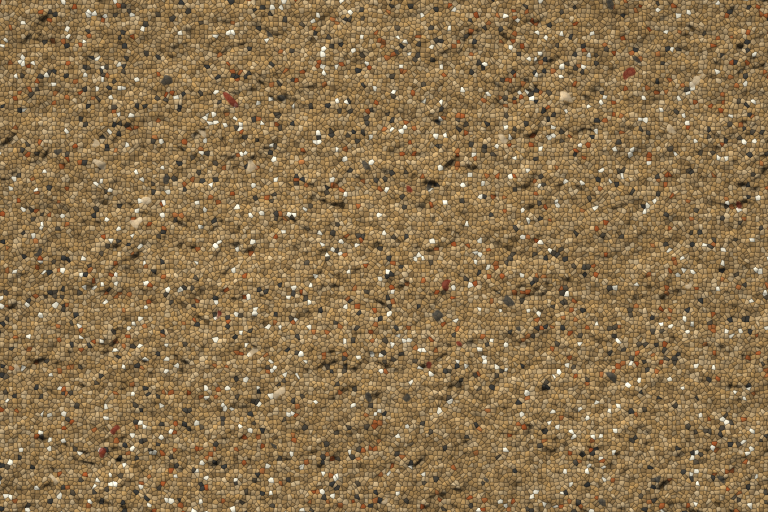
Reproduce this texture procedurally as a Shadertoy shader.

```glsl
// Coarse damp sand: cellular grains, each with its own mineral tint and dome,
// lie on a clumpy relief lit from above, so ledges cast short dark crevices.
// Sparse larger pebbles in slate, red and cream are scattered on top.

#define GRAINS 118.0        // grains per canvas height
#define PEBBLES 24.0        // pebble cells per canvas height
#define PEBBLE_SHARE 0.06   // share of pebble cells that are filled
#define GAP_SHADE 0.60      // brightness between grains
#define DOME 0.26           // light-to-dark range over one grain
#define RELIEF 1.0          // strength of the clump shading
#define CREVICE 0.66        // darkness of the crevices
#define SHADOW_REACH 0.009  // shadow length, in canvas heights
#define SAMPLES 2           // antialiasing samples per axis

const vec3 BROWN  = vec3(0.50, 0.40, 0.26);
const vec3 OCHRE  = vec3(0.67, 0.53, 0.325);
const vec3 PALE   = vec3(0.75, 0.66, 0.51);
const vec3 SLATE  = vec3(0.21, 0.21, 0.20);
const vec3 RUST   = vec3(0.58, 0.30, 0.15);
const vec3 RED    = vec3(0.42, 0.16, 0.12);
const vec3 CREAM  = vec3(0.78, 0.70, 0.57);
const vec3 GLINT  = vec3(0.90, 0.87, 0.78);

struct Cell {
    float nearest;   // distance to the closest centre
    float second;    // distance to the next centre
    vec2 offset;     // position relative to the closest centre
    vec2 id;
};

vec3 hash3(vec2 p) {
    vec3 q = fract(p.xyx * vec3(0.1031, 0.1030, 0.0973));
    q += dot(q, q.yxz + 33.33);
    return fract((q.xxy + q.yzz) * q.zyx);
}

Cell cellular(vec2 p) {
    vec2 base = floor(p);
    Cell c = Cell(9.0, 9.0, vec2(0.0), base);
    for (int y = -1; y <= 1; y++)
    for (int x = -1; x <= 1; x++) {
        vec2 id = base + vec2(x, y);
        vec2 offset = p - id - 0.1 - 0.8 * hash3(id + 57.0).xy;
        float d = length(offset);
        if (d < c.nearest) {
            c = Cell(d, c.nearest, offset, id);
        } else {
            c.second = min(c.second, d);
        }
    }
    return c;
}

// Layered sines that bend straight cell borders
vec2 bend(vec2 p) {
    return sin(p.yx * 31.0 + vec2(0.0, 2.0)) * 0.010
         + sin(p.yx * 83.0 + p * 47.0) * 0.004;
}

// Clumps of three sizes, wider than tall
float relief(vec2 p) {
    vec2 q = (p + bend(p)) * vec2(0.75, 1.0);
    float height = 0.0, weight = 0.45, scale = 10.0;
    for (int i = 0; i < 3; i++) {
        height -= weight * cellular(q * scale + 13.7 * float(i)).nearest;
        q = mat2(0.96, 0.28, -0.28, 0.96) * q;
        scale *= 2.3;
        weight *= 0.72;
    }
    return height;
}

vec3 grainColor(vec2 p) {
    Cell c = cellular(p * GRAINS);
    vec3 pick = hash3(c.id);
    vec3 color = mix(BROWN, mix(OCHRE, PALE, pow(pick.y, 1.5)), sqrt(pick.x));

    // Rare minerals
    float kind = pick.z;
    if (kind < 0.035) color = mix(SLATE, BROWN, 0.4 * pick.x);
    else if (kind < 0.060) color = mix(RUST, OCHRE, 0.5 * pick.x);
    else if (kind > 0.975) color = GLINT;

    // Rounded top and shaded gaps
    float top = smoothstep(0.0, 0.3, c.second - c.nearest);
    float dome = 1.0 + DOME * dot(c.offset, vec2(-0.4, 0.9));
    return color * dome * mix(GAP_SHADE, 1.0, top);
}

vec3 addPebbles(vec3 color, vec2 p) {
    Cell c = cellular((p + 0.5 * bend(p * 3.0)) * PEBBLES + 200.0);
    vec3 pick = hash3(c.id + 311.0);
    float radius = mix(0.14, 0.30, pick.y * pick.y) * step(pick.x, PEBBLE_SHARE);
    vec3 stone = pick.z < 0.5 ? SLATE : pick.z < 0.75 ? RED : CREAM;
    stone *= 1.0 + 0.9 * dot(c.offset, vec2(-0.4, 0.9));
    float cover = 1.0 - smoothstep(radius - 0.06, radius + 0.03, c.nearest);
    return mix(color, mix(stone, color, 0.22), cover * step(0.01, radius));
}

void mainImage(out vec4 fragColor, in vec2 fragCoord) {
    vec2 p = fragCoord / iResolution.y;

    // Averaged grains and pebbles
    vec3 color = vec3(0.0);
    for (int y = 0; y < SAMPLES; y++)
    for (int x = 0; x < SAMPLES; x++) {
        vec2 shift = (vec2(x, y) + 0.5) / float(SAMPLES) - 0.5;
        vec2 q = p + shift / iResolution.y;
        color += addPebbles(grainColor(q), q);
    }
    color /= float(SAMPLES * SAMPLES);

    // Clump shading and patchy crevices below ledges
    float slope = relief(p) - relief(p + SHADOW_REACH * vec2(-0.35, 0.94));
    float patches = smoothstep(0.65, 0.25, cellular(p * vec2(4.0, 6.0) + 5.0).nearest);
    float crevice = smoothstep(0.08, 0.23, -slope) * mix(0.35, 1.0, patches);
    color *= (1.0 + RELIEF * slope) * (1.0 - CREVICE * crevice);

    // Slow drift of tone and darker corners
    vec2 centered = fragCoord / iResolution.xy - 0.5;
    float drift = sin(p.x * 5.0 + 2.0 * sin(p.y * 4.0)) * sin(p.y * 7.0 + 1.0);
    color *= 1.03 + 0.025 * drift - 0.16 * dot(centered, centered);

    fragColor = vec4(clamp(color, 0.0, 1.0), 1.0);
}
```
